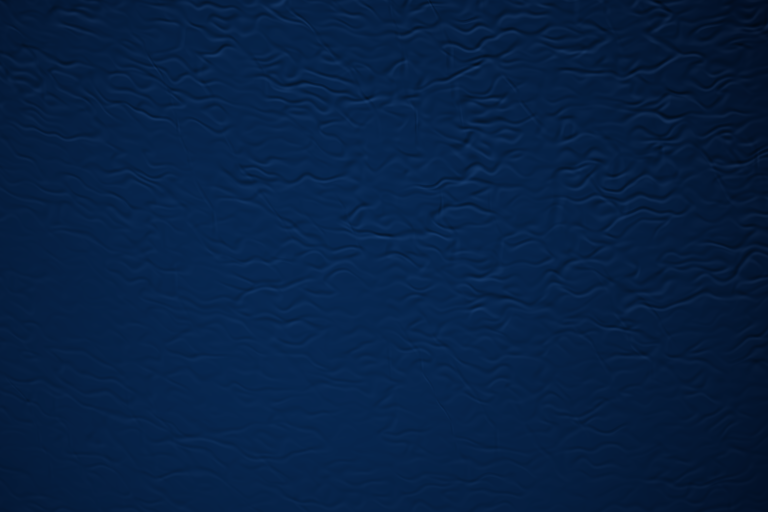
Reproduce this texture procedurally as a WebGL 1 fragment shader.

```glsl
precision highp float;
// Dark blue creased leather, lit from above and fading towards its edges.

uniform vec2 u_resolution;

#define DEEP_BLUE vec3(0.004, 0.048, 0.125)
#define MID_BLUE vec3(0.030, 0.157, 0.322)
#define SHEEN vec3(0.075, 0.105, 0.145)
#define LIGHT_CENTER vec2(0.42, 0.47)
#define FALLOFF vec2(2.1, 0.9)
#define LIGHT_STEP vec2(-0.0009, 0.0027)
#define GRAIN_FREQ vec2(17.0, 33.0)
#define WRINKLE_FREQ vec2(5.5, 15.0)
#define CRACK_FREQ vec2(2.6, 11.0)
#define RELIEF_MIN 0.24
#define RELIEF_MAX 1.05
#define WARP 0.016

vec2 hashGradient(vec2 cell) {
  float h = fract(sin(dot(cell, vec2(127.1, 311.7))) * 43758.5);
  float angle = 6.28318 * h;
  return vec2(cos(angle), sin(angle));
}

float gradientNoise(vec2 p) {
  vec2 cell = floor(p);
  vec2 f = p - cell;
  vec2 u = f * f * f * (f * (f * 6.0 - 15.0) + 10.0);
  float a = dot(hashGradient(cell), f);
  float b = dot(hashGradient(cell + vec2(1.0, 0.0)), f - vec2(1.0, 0.0));
  float c = dot(hashGradient(cell + vec2(0.0, 1.0)), f - vec2(0.0, 1.0));
  float d = dot(hashGradient(cell + 1.0), f - 1.0);
  return mix(mix(a, b, u.x), mix(c, d, u.x), u.y);
}

vec2 rotate(vec2 p, float angle) {
  float c = cos(angle);
  float s = sin(angle);
  return vec2(c * p.x + s * p.y, c * p.y - s * p.x);
}

// Thin line where the noise crosses zero.
float crease(vec2 p, float width) {
  return 1.0 - smoothstep(0.0, width, abs(gradientNoise(p)));
}

// Patches in which a kind of crease shows.
float patches(vec2 p, float low, float high) {
  return smoothstep(low, high, gradientNoise(p));
}

float leatherHeight(vec2 p) {
  vec2 wobble = vec2(gradientNoise(p * 19.0 + 4.3), gradientNoise(p * 23.0 + 31.7));
  vec2 q = p + WARP * wobble;

  // Creases fall to the right, then level out and rise.
  vec2 draped = vec2(q.x, q.y + 0.40 * q.x - 0.19 * q.x * q.x);

  float grain = crease(draped * GRAIN_FREQ + 7.0, 0.24);
  grain *= 0.25 + 0.75 * patches(p * 9.0 + 2.0, -0.25, 0.25);

  float wrinkle = crease(draped * WRINKLE_FREQ + 51.0, 0.10);
  wrinkle *= patches(p * 6.0 + 13.0, -0.20, 0.25);

  float crack = crease(rotate(q, -1.1) * CRACK_FREQ + 83.0, 0.07);
  crack *= patches(p * 4.0 + 27.0, -0.15, 0.25);

  float pebble = gradientNoise(draped * GRAIN_FREQ * 1.7 + 19.0);
  return -0.65 * grain - 0.75 * wrinkle - 0.6 * crack + 0.30 * pebble;
}

void main() {
  vec2 uv = gl_FragCoord.xy / u_resolution;
  vec2 p = gl_FragCoord.xy / u_resolution.y;

  // Broad pool of light.
  vec2 offset = uv - LIGHT_CENTER;
  float light = 1.0 - dot(FALLOFF, offset * offset);
  light += 0.06 * gradientNoise(p * 3.0 + 5.0);
  vec3 color = mix(DEEP_BLUE, MID_BLUE, clamp(light, 0.0, 1.1));

  // Relief grows towards the upper right.
  float slope = leatherHeight(p - LIGHT_STEP) - leatherHeight(p + LIGHT_STEP);
  float reach = smoothstep(0.35, 1.45, 0.6 * uv.x + uv.y);
  reach += 0.12 * gradientNoise(p * 4.0 + 61.0);
  float relief = slope * mix(RELIEF_MIN, RELIEF_MAX, clamp(reach, 0.0, 1.0));

  // Lit flanks gain sheen, shaded flanks lose light.
  color += SHEEN * max(relief, 0.0) * (0.55 + 0.45 * light);
  color *= 1.0 - 0.55 * clamp(-relief, 0.0, 1.0);
  gl_FragColor = vec4(clamp(color, 0.0, 1.0), 1.0);
}
```
